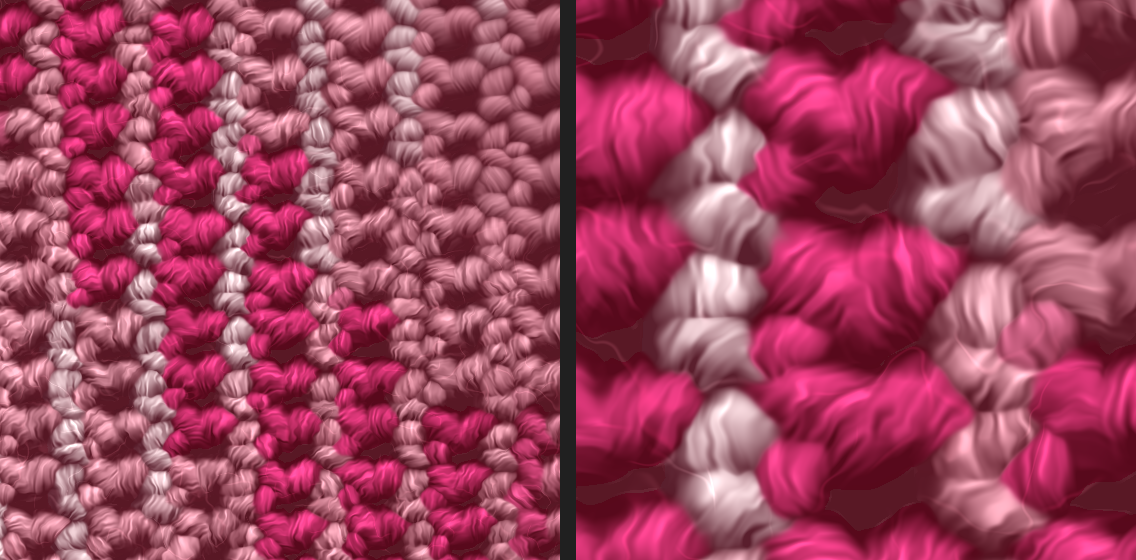
Left: the whole. Right: its middle third, enlarged.
A WebGL 2 fragment shader for this texture:

```glsl
#version 300 es
precision highp float;
// Crocheted wool: columns of stitches, each built from five soft fuzzy lobes.
// Overlapping lobes are blended by height, lit from above and streaked with
// fibres; diagonal bands of dye decide which stitches are magenta or white.

uniform vec2 u_resolution;
out vec4 outColor;

const vec2 PITCH = vec2(0.156, 0.0895);   // stitch spacing
const vec2 FIRST = vec2(0.033, 0.047);    // centre of stitch (0, 0)
const float LEAN = 0.055;                 // sideways drift of the columns
const vec3 PALE = vec3(0.97, 0.66, 0.73);
const vec3 WHITE = vec3(0.98, 0.86, 0.88);
const vec3 MAGENTA = vec3(0.96, 0.25, 0.54);
const vec3 SHADOW = vec3(0.36, 0.14, 0.20);
const vec3 LIGHT = vec3(0.20, 0.72, 0.66);
const float BLEND = 9.0;                  // sharpness of lobe overlaps
const float FIBRE_ACROSS = 230.0;
const float FIBRE_ALONG = 42.0;

// Lobe offset from the stitch centre (xy) and radii (zw)
const int LOBES = 5;
const vec4 LOBE[LOBES] = vec4[](
  vec4(-0.024, 0.002, 0.043, 0.028),
  vec4(0.022, 0.002, 0.045, 0.027),
  vec4(-0.046, -0.036, 0.030, 0.021),
  vec4(0.073, -0.015, 0.034, 0.023),
  vec4(0.077, -0.054, 0.035, 0.024));
const float TILT[LOBES] = float[](-0.65, 0.42, 0.75, 0.70, -0.22);

float hash(vec2 p) {
  return fract(sin(dot(p, vec2(127.1, 311.7))) * 43758.5453);
}

float noise(vec2 p) {
  vec2 i = floor(p), f = fract(p);
  f = f * f * (3.0 - 2.0 * f);
  return mix(mix(hash(i), hash(i + vec2(1, 0)), f.x),
             mix(hash(i + vec2(0, 1)), hash(i + vec2(1, 1)), f.x), f.y);
}

mat2 rotation(float a) {
  float c = cos(a), s = sin(a);
  return mat2(c, -s, s, c);
}

// Dye colour of one lobe; depth runs downward from the top edge
vec3 dye(vec2 cell, int lobe, float depth) {
  float k = cell.x;
  float jitter = (hash(cell + float(lobe) * 7.3) - 0.5) * 0.07;
  float t = depth + jitter;
  vec3 pale = PALE * (0.95 + 0.1 * hash(cell * 1.7 + float(lobe)));
  if (lobe > 2) {
    float band = abs(t - (0.82 - 0.22 * k));
    return mix(WHITE, pale, smoothstep(0.22, 0.36, band));
  }
  float start = min(0.24 * k - 0.47, 0.72);
  float end = 0.20 + 0.30 * k;
  float dyed = smoothstep(start - 0.03, start + 0.03, t)
             * (1.0 - smoothstep(end - 0.03, end + 0.03, t));
  if (k > 5.5) dyed *= lobe == 1 ? 0.15 : 0.8;
  return mix(pale, MAGENTA, dyed);
}

// Thin wandering stray hairs
float hairs(vec2 p, float seed) {
  vec2 q = p * 26.0 + 1.3 * vec2(noise(p * 19.0 + seed), noise(p * 17.0 - seed));
  float patches = smoothstep(0.45, 0.75, noise(p * 40.0 + seed * 3.0));
  return patches * (1.0 - smoothstep(0.0, 0.05, abs(noise(q + seed) - 0.5)));
}

void main() {
  vec2 uv = gl_FragCoord.xy / u_resolution;
  vec2 p = vec2(uv.x, 1.0 - uv.y);
  float soft = smoothstep(1.25, 1.75, uv.x + uv.y);   // far corner loses focus

  // Undo the lean and roughen the outlines
  p.x -= LEAN * (p.y - 0.5) * (1.2 - p.x);
  p += 0.013 * (vec2(noise(p * 24.0), noise(p * 24.0 + 31.0)) - 0.5);
  p += 0.006 * (1.0 - soft) * (vec2(noise(p * 95.0), noise(p * 95.0 + 57.0)) - 0.5);

  vec2 home = floor((p - FIRST) / PITCH + 0.5);
  vec3 albedo = vec3(0.0), normal = vec3(0.0);
  float total = 1e-5, height = 0.0, streak = 0.0;

  // Blend the lobes of the neighbouring stitches
  for (int j = -1; j <= 1; j++)
  for (int i = -1; i <= 1; i++) {
    vec2 cell = home + vec2(i, j);
    vec2 wobble = (vec2(hash(cell), hash(cell + 9.7)) - 0.5) * vec2(0.014, 0.012);
    vec2 centre = FIRST + cell * PITCH + wobble;
    for (int n = 0; n < LOBES; n++) {
      float seed = hash(cell * 3.1 + float(n));
      vec2 d = (p - centre) * vec2(1, -1) - LOBE[n].xy;
      vec2 r = LOBE[n].zw * (0.92 + 0.2 * seed);
      mat2 turn = rotation(TILT[n] + (seed - 0.5) * 0.35);
      vec2 q = turn * d;
      float z = 1.0 - dot(q / r, q / r);
      if (z < -0.9) continue;
      float w = exp(BLEND * z);
      vec2 slope = transpose(turn) * (q / (r * r)) * r.y * 1.3;
      vec2 f = rotation(0.75 + seed * 0.5) * q;
      f.y += 7.0 * f.x * f.x;
      float fine = noise(f * vec2(FIBRE_ALONG, FIBRE_ACROSS) + seed * 90.0);
      float ply = noise(f * vec2(25.0, 95.0) + seed * 50.0);
      albedo += w * dye(cell, n, centre.y);
      normal += w * normalize(vec3(slope, 1.0));
      height += w * z;
      streak += w * (0.6 * fine + 0.4 * ply - 0.5);
      total += w;
    }
  }
  albedo = total > 0.001 ? albedo / total : PALE;
  height = total > 0.001 ? height / total : -0.9;
  streak *= (1.0 - 0.6 * soft) / total;

  // Light from above, with reddish shade deep between the lobes
  float diffuse = max(dot(normalize(normal + vec3(0, 0, 1e-4)), LIGHT), 0.0);
  float open = smoothstep(-0.45, 0.75, height);
  float lit = open * (0.22 + 0.72 * diffuse) + 0.75 * streak * (0.35 + open);
  lit *= 1.0 - 0.16 * smoothstep(0.5, 1.0, uv.x);
  vec3 color = albedo * mix(SHADOW, vec3(1.0), clamp(lit, 0.0, 1.15));

  // Surface fuzz and sheen
  float fuzz = hairs(p, 3.0) + hairs(p.yx, 11.0);
  color += albedo * fuzz * 0.10 * (1.0 - soft);
  color += 0.25 * open * diffuse * max(streak - 0.12, 0.0);
  outColor = vec4(clamp(color, 0.0, 1.0), 1.0);
}
```
